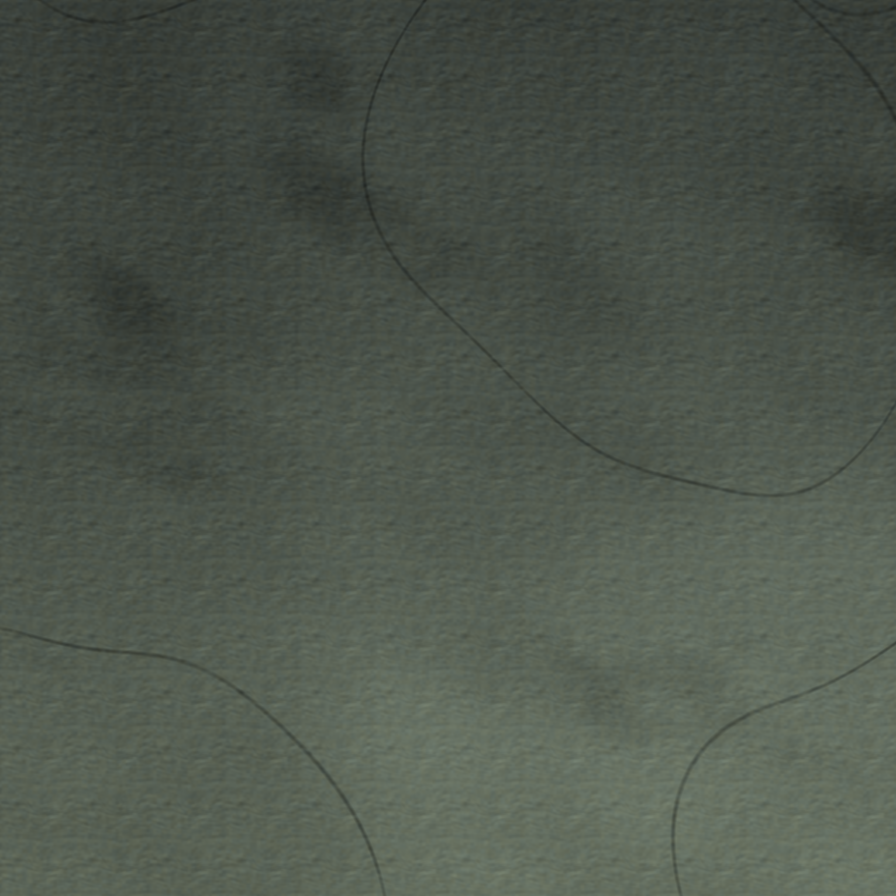
Reproduce this texture procedurally as a WebGL 2 fragment shader.

```glsl
#version 300 es
precision highp float;
// Grey-green weathered sheet: a vertical light falloff with drifting noise
// clouds and dark smudges, crossed by faint rounded outlines and covered by
// a tiled crinkle relief that is lit from above.

uniform vec2 u_resolution;
out vec4 fragColor;

const vec2 RELIEF_TILES = vec2(12.0, 16.0);
const vec2 RELIEF_CELLS = vec2(6.0, 9.0);
const vec2 NO_REPEAT = vec2(1024.0);

float hash(vec2 p) {
    return fract(sin(dot(p, vec2(127.1, 311.7))) * 43758.5453);
}

// Value noise whose lattice repeats after the given number of cells
float noise(vec2 p, vec2 period) {
    vec2 cell = floor(p);
    vec2 f = p - cell;
    vec2 w = f * f * f * (f * (f * 6.0 - 15.0) + 10.0);
    vec2 a = mod(cell, period);
    vec2 b = mod(cell + 1.0, period);
    return mix(mix(hash(a), hash(vec2(b.x, a.y)), w.x),
               mix(hash(vec2(a.x, b.y)), hash(b), w.x), w.y);
}

float fbm(vec2 p) {
    float sum = 0.0;
    float amplitude = 0.53;
    for (int i = 0; i < 4; i++) {
        sum += amplitude * noise(p, NO_REPEAT);
        p = mat2(1.6, 1.2, -1.2, 1.6) * p + 7.3;
        amplitude *= 0.5;
    }
    return sum;
}

// Height of the crinkles inside one repeating tile, bent by coarser noise
float crinkleHeight(vec2 uv) {
    vec2 bendCells = vec2(4.0, 3.0);
    uv.y += 0.16 * (noise(uv * bendCells, bendCells) - 0.5);
    return 0.55 * noise(uv * RELIEF_CELLS, RELIEF_CELLS)
         + 0.45 * noise(uv * RELIEF_CELLS * 2.0, RELIEF_CELLS * 2.0);
}

// Slope towards the light, strongest along one band of every tile
float relief(vec2 p) {
    vec2 uv = p * RELIEF_TILES;
    float slope = crinkleHeight(uv) - crinkleHeight(uv + vec2(-0.05, 0.05));
    float band = 1.0 - smoothstep(0.08, 0.38, abs(fract(uv.y) - 0.5));
    return slope * mix(0.65, 1.1, band);
}

// Distance to the merged outline of large bent rounds in staggered rows
float outlineDistance(vec2 p) {
    vec2 q = p + vec2(0.03 * sin(9.0 * p.y),
                      0.04 * sin(9.0 * (p.x - 0.72)) + 0.01 * sin(22.0 * p.x));
    float nearest = 10.0;
    for (int row = 0; row < 3; row++) {
        for (int col = 0; col < 2; col++) {
            float r = float(row);
            vec2 center = vec2(0.12 + 0.95 * float(col) + 0.62 * mod(r, 2.0),
                               r * (0.9 - 0.12 * r));
            nearest = min(nearest, length(q - center) - 0.31);
        }
    }
    return abs(nearest);
}

// Broad tone: light falloff, soft clouds and smudges slanting downwards
float sheetTone(vec2 p) {
    float tone = mix(0.41, 0.23, smoothstep(-0.15, 1.05, p.y));
    tone += 0.09 * (p.x - 0.5) * (0.5 - p.y);
    vec2 slanted = vec2(p.x, p.y + 0.25 * p.x);
    float cloud = fbm(slanted * vec2(2.4, 4.2) + 3.7);
    float smudge = fbm(slanted * vec2(3.6, 6.5) + 21.4);
    tone += 0.12 * (cloud - 0.52);
    return tone - 0.05 * smoothstep(0.55, 0.78, smudge);
}

void main() {
    vec2 p = gl_FragCoord.xy / u_resolution;
    float pixel = 1.0 / min(u_resolution.x, u_resolution.y);

    float tone = sheetTone(p);

    // Faint outlines with soft, uneven ink
    float ink = 1.0 - smoothstep(0.0, 0.0026 + pixel, outlineDistance(p));
    float wear = 0.6 * noise(p * 14.0, NO_REPEAT)
               + 0.4 * noise(p * 120.0, NO_REPEAT);
    tone *= 1.0 - ink * mix(0.14, 0.34, wear);

    // Crinkles and fine grain
    tone += 0.075 * relief(p);
    float grain = noise(p * 260.0, NO_REPEAT) - 0.5;
    tone += 0.022 * grain;

    // Green-grey tint, a little warmer in the light, with faint colour flecks
    vec3 tint = mix(vec3(1.0, 1.1, 0.95), vec3(1.0, 1.105, 1.0), p.y);
    float fleck = noise(p * 180.0 + 40.0, NO_REPEAT) - 0.5;
    vec3 color = tone * tint + 0.02 * fleck * vec3(0.8, 0.1, -1.0);
    fragColor = vec4(color, 1.0);
}
```
